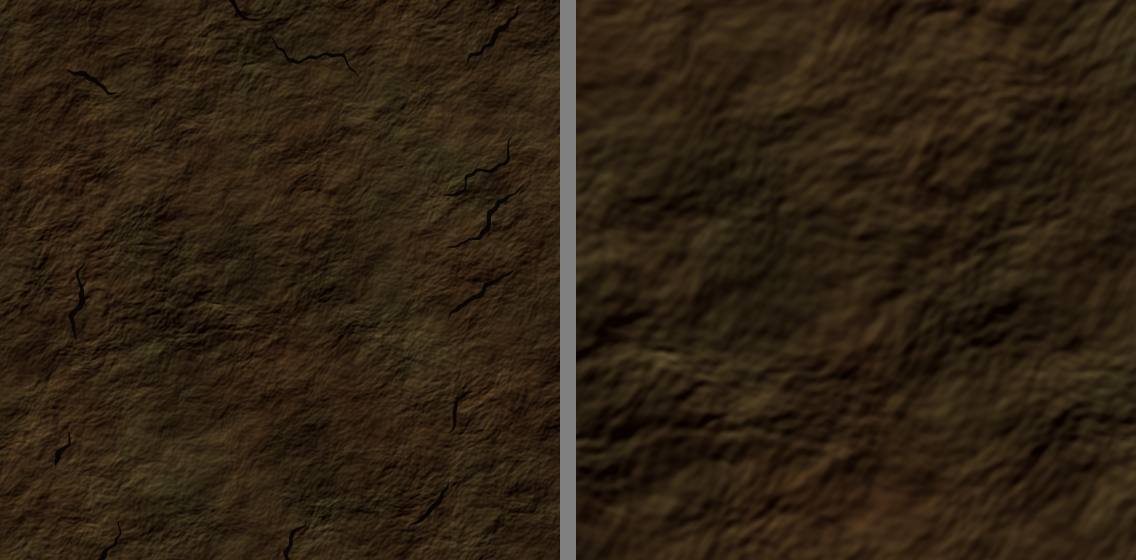
Left, the full canvas; right, a detail of the centre.
This texture is drawn by a WebGL 1 fragment shader. Its source:

```glsl
precision highp float;
// Dark brown rock face with fine wrinkled relief, faint tints and scattered black cracks.
uniform vec2 u_resolution;

float hash(vec2 p) {
  vec3 q = fract(p.xyx * vec3(0.1031, 0.1030, 0.0973));
  q += dot(q, q.yzx + 33.33);
  return fract((q.x + q.y) * q.z);
}

mat2 rotation(float angle) {
  float c = cos(angle), s = sin(angle);
  return mat2(c, s, -s, c);
}

float corner(vec2 cell, vec2 offset) {
  float angle = 6.2832 * hash(cell);
  return dot(vec2(cos(angle), sin(angle)), offset);
}

// Gradient noise, roughly -0.7 to 0.7
float noise(vec2 p) {
  vec2 i = floor(p), f = fract(p);
  vec2 u = f * f * f * (f * (f * 6.0 - 15.0) + 10.0);
  vec2 e = vec2(1.0, 0.0);
  return mix(mix(corner(i, f), corner(i + e, f - e), u.x),
             mix(corner(i + e.yx, f - e.yx), corner(i + 1.0, f - 1.0), u.x), u.y);
}

// Thin wrinkles along the zero lines of noise at two sizes
float wrinkles(vec2 p) {
  float coarse = abs(noise(p * 17.0 + 40.0));
  float fine = abs(noise(p * 33.0 + 71.0));
  return 0.6 * (1.0 - smoothstep(0.0, 0.12, coarse))
       + 0.5 * (1.0 - smoothstep(0.0, 0.18, fine));
}

// Stretches the grain along a rising diagonal and bends it slightly
vec2 grainSpace(vec2 p) {
  vec2 q = rotation(-0.5) * p;
  q.x *= 0.78;
  return q + 0.01 * vec2(noise(p * 14.0 + 5.0), noise(p * 14.0 + 25.0));
}

float height(vec2 p, float rough) {
  vec2 q = grainSpace(p);
  float sum = -0.007 * rough * wrinkles(q);
  float frequency = 17.0;
  float weight = 0.65;
  for (int i = 0; i < 5; i++) {
    sum += weight * noise(q * frequency + 13.0) / frequency;
    q = rotation(0.25) * q;
    frequency *= 1.75;
    weight *= 1.16;
  }
  return sum;
}

// Coverage of tapered, jagged cracks placed in a loose ring
float cracks(vec2 p) {
  float cover = 0.0;
  for (int i = 0; i < 14; i++) {
    float id = float(i);
    float turn = id * 2.4 + 0.5;
    float radius = mix(0.32, 0.6, hash(vec2(id, 3.0)));
    vec2 center = 0.5 + radius * vec2(cos(turn), sin(turn));
    float slant = fract(id * 0.618 + 0.1);
    float angle = slant > 0.8 ? -0.3 : mix(0.6, 1.75, slant);
    float halfLength = mix(0.025, 0.1, hash(vec2(id, 17.0)));
    vec2 q = rotation(-angle) * (p - center);
    float bend = 0.04 * noise(vec2(q.x * 15.0, id * 7.3))
               + 0.011 * noise(vec2(q.x * 50.0, id * 5.7));
    float along = abs(q.x) / halfLength;
    float width = 0.0046 * (1.0 - along * along)
                * (0.85 + 0.8 * noise(vec2(q.x * 30.0, id * 3.1 + 9.4)));
    float gap = abs(q.y + bend) - width;
    float ends = 1.0 - smoothstep(0.8, 1.0, along);
    cover = max(cover, ends * (1.0 - smoothstep(-0.0012, 0.0018, gap)));
  }
  return cover;
}

void main() {
  vec2 p = gl_FragCoord.xy / u_resolution.y;

  // Relief lit from the upper left
  float rough = smoothstep(-0.3, 0.4, noise(p * 3.2 + 17.0) + 0.5 * noise(p * 8.0));
  vec2 toLight = vec2(-0.5, 0.866);
  float reach = 0.002;
  float slope = (height(p, rough) - height(p + toLight * reach, rough)) / reach;
  float relief = slope * mix(0.024, 0.036, rough);

  // Broad patches and darkness inside the wrinkles
  float patches = 0.06 * noise(p * 3.3 + 61.0) + 0.05 * noise(p * 7.5 + 83.0)
                + 0.045 * noise(p * 19.0 + 29.0);
  float tone = 0.185 + relief + patches - 0.02 * rough * wrinkles(grainSpace(p));
  tone = clamp(tone, 0.04, 0.42);

  // Brown ramp, tinted faintly towards rust or moss
  vec3 color = mix(vec3(0.09, 0.05, 0.02), vec3(0.32, 0.25, 0.14), (tone - 0.09) / 0.23);
  float tint = noise(p * 5.0 + 101.0) + 0.7 * noise(p * 15.0 + 133.0);
  color *= 1.0 + tint * vec3(0.07, -0.1, -0.12);

  color = mix(color, vec3(0.02, 0.013, 0.007), 0.93 * cracks(p));
  gl_FragColor = vec4(max(color, 0.0), 1.0);
}
```
